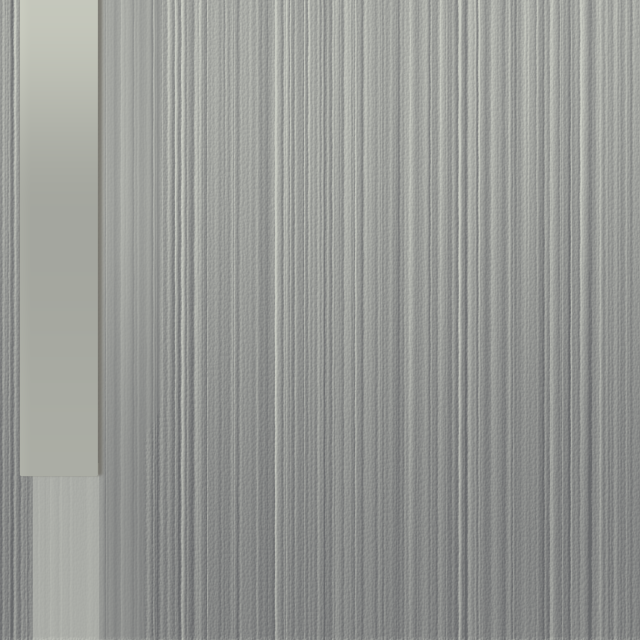
A Shadertoy shader for this texture:

```glsl
// Ribbed grey panel: irregular vertical ridges from one-dimensional cellular
// noise, lit from above and roughened by fine cellular grain. A smooth plate
// hangs over the left side, with a pale ribbed strip showing beneath it.

const vec3 DARK_GREY = vec3(0.405, 0.41, 0.42);
const vec3 LIGHT_GREY = vec3(0.79, 0.80, 0.765);
const vec3 EDGE_BROWN = vec3(0.40, 0.385, 0.35);

const vec2 PLATE_MIN = vec2(0.031, 0.256);
const vec2 PLATE_MAX = vec2(0.153, 1.10);
const vec2 STRIP_X = vec2(0.051, 0.155);
const float PANEL_X = 0.226;       // where the sheltered band ends

const float TONE_BOTTOM = 0.27;    // 0 is dark grey, 1 is light grey
const float TONE_TOP = 0.62;
const float BROAD_RIDGES = 37.0;   // ridges across the canvas
const float FINE_RIDGES = 86.0;
const float HAIR_RIDGES = 170.0;
const float GRAIN_CELLS = 250.0;
const float GRAIN_DEPTH = 0.17;

float hash11(float n) {
    n = fract(n * 0.1031);
    n *= n + 33.33;
    return fract(n * (n + n));
}

vec2 hash22(vec2 p) {
    vec3 q = fract(p.xyx * vec3(0.1031, 0.1030, 0.0973));
    q += dot(q, q.yzx + 33.33);
    return fract((q.xx + q.yz) * q.zy);
}

// Distance to the nearest scattered point
float cellular(vec2 p) {
    vec2 cell = floor(p);
    float nearest = 2.0;
    for (int j = -1; j <= 1; j++)
    for (int i = -1; i <= 1; i++) {
        vec2 corner = cell + vec2(i, j);
        nearest = min(nearest, length(corner + hash22(corner) - p));
    }
    return nearest;
}

// Sum of bright crests, each with a dark groove on its left flank
float ridges(vec2 p, float count, float seed) {
    float x = p.x * count;
    float sum = 0.0;
    for (int i = -2; i <= 2; i++) {
        float id = floor(x) + float(i);
        float key = id + seed;
        float offset = x - id - hash11(key);
        float width = mix(0.14, 0.32, hash11(key + 217.3));
        float chance = hash11(key + 541.7);
        float height = mix(0.2, 1.25, chance * chance);
        height *= 0.85 + 0.3 * sin(uint(0) == 0u ? p.y * 4.0 + key * 2.4 : 0.0);
        float crest = offset / width;
        float groove = (offset + 1.7 * width) / (1.2 * width);
        sum += height * (exp(-crest * crest) - 0.8 * exp(-groove * groove));
    }
    return sum;
}

float boxDistance(vec2 p, vec2 lo, vec2 hi, float radius) {
    vec2 d = abs(p - 0.5 * (lo + hi)) - 0.5 * (hi - lo) + radius;
    return length(max(d, 0.0)) + min(max(d.x, d.y), 0.0) - radius;
}

float band(float x, vec2 range, float soft) {
    return smoothstep(range.x - soft, range.x + soft, x)
         - smoothstep(range.y - soft, range.y + soft, x);
}

void mainImage(out vec4 fragColor, in vec2 fragCoord) {
    vec2 uv = fragCoord / iResolution.xy;
    float soft = max(0.0012, 0.7 / iResolution.y);

    // Fine grain, lit as relief, and the slight wobble of the ridges
    vec2 grainPos = uv * vec2(GRAIN_CELLS, GRAIN_CELLS * 0.75);
    float grain = cellular(grainPos) - cellular(grainPos + vec2(0.4, -0.25));
    vec2 wobbled = uv;
    wobbled.x += 0.0003 * sin(uv.y * 61.0 + 9.0 * sin(uv.x * 40.0)) + 0.0003 * grain;

    // Ridged panel under a falling light
    float ribs = 0.24 * ridges(wobbled, BROAD_RIDGES, 3.0)
               + 0.37 * ridges(wobbled, FINE_RIDGES, 131.0)
               + 0.25 * ridges(wobbled, HAIR_RIDGES, 307.0);
    float light = smoothstep(0.0, 1.0, uv.y + 0.06 * sin(uv.x * 7.0 + 4.5));
    float tone = mix(TONE_BOTTOM, TONE_TOP, light) + ribs * mix(0.72, 1.1, light);
    tone += GRAIN_DEPTH * grain;

    // Sheltered band to the right of the plate, with a slanted lower end
    float shelterEdge = PANEL_X + 0.026 * smoothstep(0.31, 0.37, uv.y);
    float shelter = band(uv.x, vec2(PLATE_MAX.x, shelterEdge), 0.003);
    float shelterTone = mix(0.38, 0.62, smoothstep(0.18, 0.75, uv.y))
                      + 0.45 * ribs - 1.2 * (uv.x - 0.19) + 0.04 * grain;
    tone = mix(tone, shelterTone, shelter * 0.85);

    // Pale strip below the plate
    float strip = band(uv.x, STRIP_X, soft) * step(uv.y, PLATE_MIN.y + 0.02);
    float stripTone = 0.69 + 0.13 * ribs + 0.05 * grain;
    tone = mix(tone, stripTone, strip);
    tone += 0.16 * (1.0 - smoothstep(0.0, 0.007, uv.y)) * (0.5 + grain);
    vec3 color = mix(DARK_GREY, LIGHT_GREY, clamp(tone, 0.0, 1.0));

    // Thin brown shadow along the plate, then the smooth plate itself
    float shadow = boxDistance(uv, PLATE_MIN, PLATE_MAX + vec2(0.008, 0.0), 0.006);
    color = mix(color, EDGE_BROWN, 0.65 * (1.0 - smoothstep(-0.005, 0.003, shadow)));
    float plate = boxDistance(uv, PLATE_MIN, PLATE_MAX, 0.003);
    float plateTone = 0.62 + 0.33 * smoothstep(0.66, 1.0, uv.y)
                    + 0.07 * (1.0 - smoothstep(0.25, 0.62, uv.y))
                    + 0.05 * (1.0 - smoothstep(0.0, 0.018, uv.x - PLATE_MIN.x));
    vec3 plateColor = mix(DARK_GREY, LIGHT_GREY, plateTone) - vec3(0.0, 0.0, 0.012);
    color = mix(color, plateColor, 1.0 - smoothstep(-soft, soft, plate));

    fragColor = vec4(color, 1.0);
}
```
